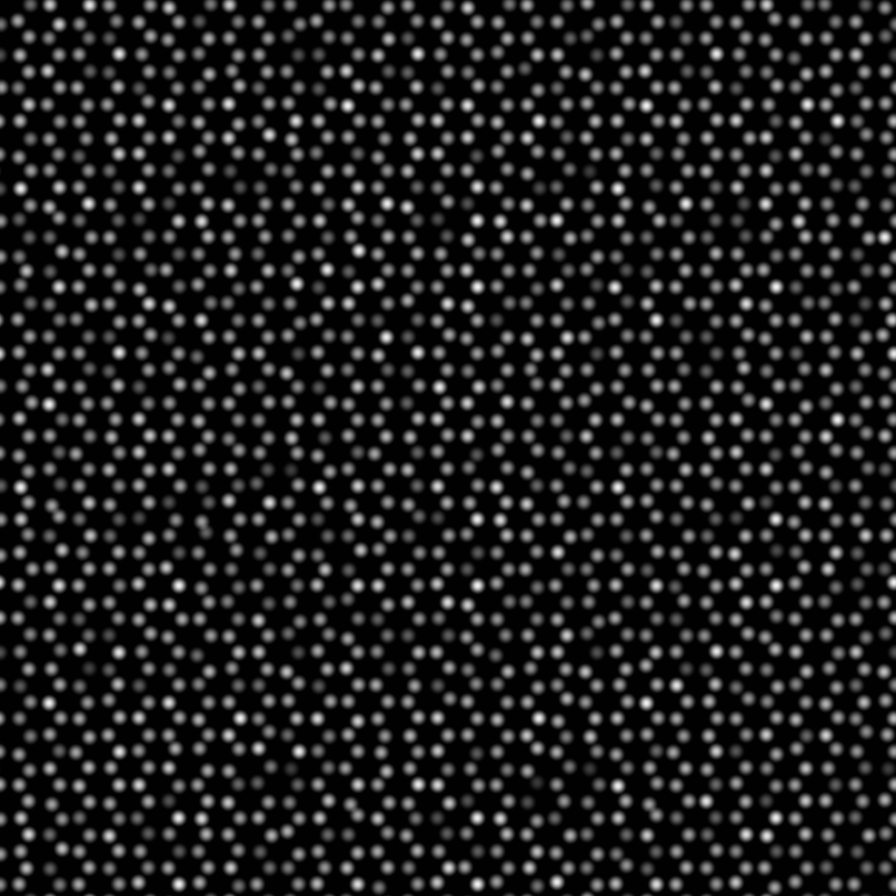
This pattern is drawn by a three.js fragment shader. Its source:

```glsl
varying vec2 vUv;

vec3 hash33(vec3 p) {
  p = fract(p * vec3(0.1031, 0.1030, 0.0973));
  p += dot(p, p.yxz + 33.33);
  return fract((p.xxy + p.yxx) * p.zyx);
}

// Most atoms share a 5 by 18 block; the rest vary on their own.
vec3 atomRandom(vec2 id, float side) {
  vec3 shared = hash33(vec3(mod(id, vec2(5.0, 18.0)), side + 7.0));
  vec3 own = hash33(vec3(id, side + 23.0));
  float isOwn = step(hash33(vec3(id, side + 41.0)).x, 0.4);
  return mix(shared, own, isOwn) * 2.0 - 1.0;
}

// Soft round spot; offset is measured in lattice periods.
float spot(vec2 offset) {
  float falloff = max(0.0, 1.0 - dot(offset, offset) / (0.161 * 0.161));
  return falloff * falloff;
}

void main() {
  vec2 grid = vec2(15.0, 54.0);
  vec2 p = vUv * grid;
  float nearestRow = floor(p.y - 0.2);
  float light = 0.0;

  // Each row holds horizontal pairs, shifted half a period on every other row.
  for (int r = -1; r <= 1; r++) {
    float row = nearestRow + float(r);
    float shift = 0.16 + 0.5 * mod(row, 2.0);

    for (int s = -1; s <= 1; s += 2) {
      float side = float(s);
      float x = shift + side / 6.0;
      float column = floor(p.x - x + 0.5);
      vec2 id = mod(vec2(column, row), grid);
      vec3 rnd = atomRandom(id, side);

      // Small displacement, with a few stray atoms
      vec2 jitter = rnd.xy * (0.012 + 0.045 * pow(abs(rnd.xy), vec2(4.0)));
      vec2 offset = p - vec2(column + x, row + 0.7);
      offset.y *= grid.x / grid.y;

      // Mostly even brightness, with rare bright atoms and faint pairs
      float brightness = 0.63 + 0.10 * rnd.z + 0.22 * pow(rnd.z, 2.0) * rnd.z * abs(rnd.z);
      float faintPair = step(0.94, hash33(vec3(mod(id, vec2(5.0, 18.0)), 61.0)).y);
      light += brightness * (1.0 - 0.35 * faintPair) * spot(offset - jitter);
    }
  }

  gl_FragColor = vec4(vec3(0.004 + light), 1.0);
}
```
